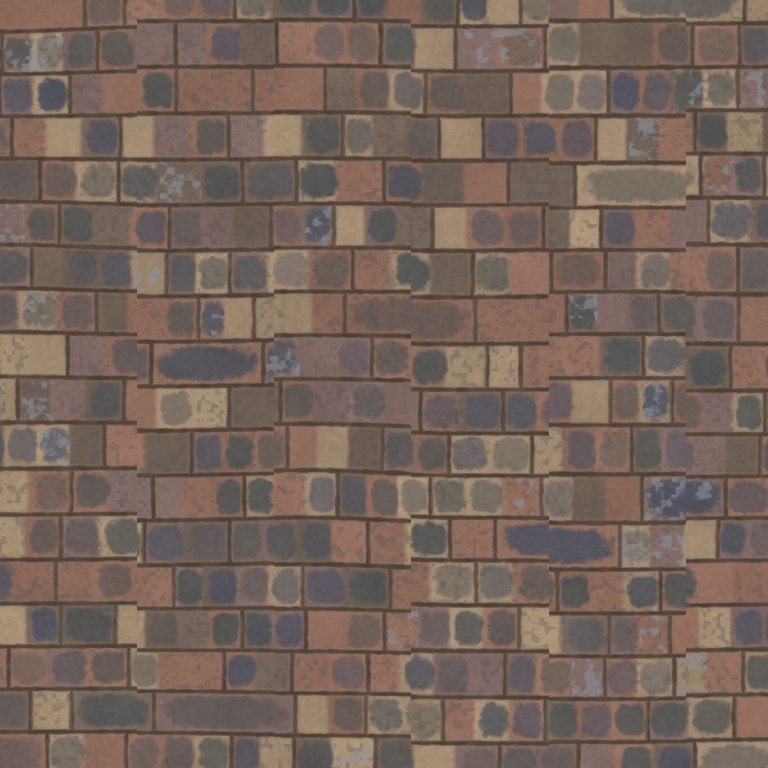
Give the GLSL for this texture, as a WebGL 2 fragment shader.

```glsl
#version 300 es
precision highp float;
uniform vec2 u_resolution;
out vec4 outColor;

#define ROWS 17.3
#define COLUMNS 8.2
#define EDGE_JITTER 0.72
#define JOINT_HALF_WIDTH 0.0022
#define JOINT_SOFTNESS 0.0022
#define BAND_WIDTH 0.047
#define PANELS 5.6
#define PANEL_SHIFT 0.022
#define BLOT_CHANCE 0.62
#define GRAIN 0.13

const vec3 MORTAR = vec3(0.32, 0.26, 0.22);
const vec3 SALMON = vec3(0.56, 0.42, 0.36);
const vec3 TAN = vec3(0.63, 0.54, 0.44);
const vec3 UMBER = vec3(0.44, 0.38, 0.34);
const vec3 MAUVE = vec3(0.49, 0.40, 0.385);
const vec3 SLATE = vec3(0.32, 0.325, 0.325);
const vec3 BLUE_SLATE = vec3(0.31, 0.315, 0.37);
const vec3 BLOOM = vec3(0.54, 0.57, 0.62);

float hash(vec2 p) {
    return fract(sin(dot(p, vec2(127.1, 311.7))) * 43758.5453);
}

float noise(vec2 p) {
    vec2 i = floor(p), f = fract(p);
    f = f * f * (3.0 - 2.0 * f);
    return mix(mix(hash(i), hash(i + vec2(1, 0)), f.x),
               mix(hash(i + vec2(0, 1)), hash(i + vec2(1, 1)), f.x), f.y);
}

float fbm(vec2 p) {
    return 0.55 * noise(p) + 0.3 * noise(p * 2.1 + 7.3) + 0.15 * noise(p * 4.3 + 3.1);
}

// Position of the joint to the left of a brick, in column units
float jointEdge(float column, float row) {
    return column + EDGE_JITTER * (hash(vec2(column, row + 31.0)) - 0.5);
}

// Fired clay colour of one vertical band
vec3 bandColor(vec2 brick, float band) {
    float kind = hash(brick + vec2(band * 17.3, 5.7));
    float tone = hash(brick + vec2(3.1, band * 9.7));
    vec3 clay = kind < 0.36 ? SALMON : kind < 0.62 ? TAN : kind < 0.82 ? UMBER : MAUVE;
    return clay * (0.94 + 0.12 * tone);
}

void main() {
    vec2 uv = gl_FragCoord.xy / u_resolution;
    float soft = max(JOINT_SOFTNESS, 1.0 / u_resolution.y);

    // Uneven courses: stepped panels and a gentle sag
    float panel = floor(uv.x * PANELS);
    float level = noise(vec2(panel * 5.0 + 0.5, uv.y * 4.0)) - 0.5;
    float sag = noise(uv * vec2(5.0, 3.0) + 40.0) - 0.5;
    float y = uv.y + PANEL_SHIFT * level + 0.008 * sag;

    // Course and brick
    float course = y * ROWS + 0.33;
    float row = floor(course);
    float v = course - row;
    float s = uv.x * COLUMNS + hash(vec2(row, 2.7)) * 5.0;
    s += 0.012 * (noise(uv * 60.0) - 0.5);
    float column = floor(s);
    if (s < jointEdge(column, row)) column -= 1.0;
    else if (s >= jointEdge(column + 1.0, row)) column += 1.0;
    float left = jointEdge(column, row);
    float right = jointEdge(column + 1.0, row);
    vec2 brick = vec2(column, row);

    // Bands along the brick
    float width = (right - left) / COLUMNS;
    float count = max(1.0, floor(width / BAND_WIDTH + 0.5));
    if (hash(brick + 11.9) < 0.16) count = 1.0;
    float t = clamp((s - left) / (right - left), 0.0, 0.999) * count;
    float band = floor(t);
    float u = t - band;
    float nextBand = min(band + 1.0, count - 1.0);
    float wobble = 0.12 * (noise(uv * 110.0) - 0.5);
    vec3 color = mix(bandColor(brick, band), bandColor(brick, nextBand),
                     smoothstep(0.82, 1.0, u + wobble * (1.0 - u)));

    // Rounded dark kiln marks
    vec2 bandId = brick * 3.7 + vec2(band * 13.1, 8.3);
    float grain = fbm(uv * 190.0);
    vec2 q = abs(vec2(u - 0.5, v - 0.5)) * vec2(2.05, 2.3);
    float blotShape = dot(q * q * q, vec2(1.0)) + 0.8 * (fbm(uv * 100.0) - 0.5);
    float strength = step(hash(bandId), BLOT_CHANCE) * (0.4 + 0.55 * hash(bandId + 4.4));
    float blot = strength * (1.0 - smoothstep(0.35, 0.95, blotShape));
    vec3 markColor = mix(SLATE, BLUE_SLATE, smoothstep(0.45, 0.8, hash(bandId + 9.2)));
    color = mix(color, markColor, blot);

    // Speckles, grain and rare pale bloom
    float speckle = smoothstep(0.6, 0.78, noise(uv * 170.0 + 20.0));
    color = mix(color, SLATE, 0.3 * speckle * step(0.45, hash(bandId + 1.6)));
    color *= 1.0 + GRAIN * (grain - 0.5) + 0.07 * (noise(uv * 24.0) - 0.5);
    float bloom = step(0.93, hash(bandId + 6.5)) * smoothstep(0.5, 0.72, fbm(uv * 90.0 + 9.0));
    color = mix(color, BLOOM, 0.6 * bloom);

    // Worn pale rim, then the recessed joint
    float dx = min(s - left, right - s) / COLUMNS;
    float dy = min(v, 1.0 - v) / ROWS;
    float rim = 1.0 - smoothstep(0.003, 0.008, min(dx, dy));
    color = mix(color, UMBER * 1.18, 0.3 * rim);
    float roughness = 0.0014 * (noise(uv * 130.0) - 0.5);
    float inner = JOINT_HALF_WIDTH + roughness;
    float bed = 1.0 - smoothstep(inner - 0.5 * soft, inner + soft, dy);
    float head = 1.0 - smoothstep(inner - 0.5 * soft, inner + soft, dx);
    head *= 0.7 + 0.3 * hash(brick + 2.2);
    vec3 mortar = MORTAR * (0.92 + 0.2 * noise(uv * 75.0));
    color = mix(color, mortar, max(bed, head));

    outColor = vec4(color, 1.0);
}
```
